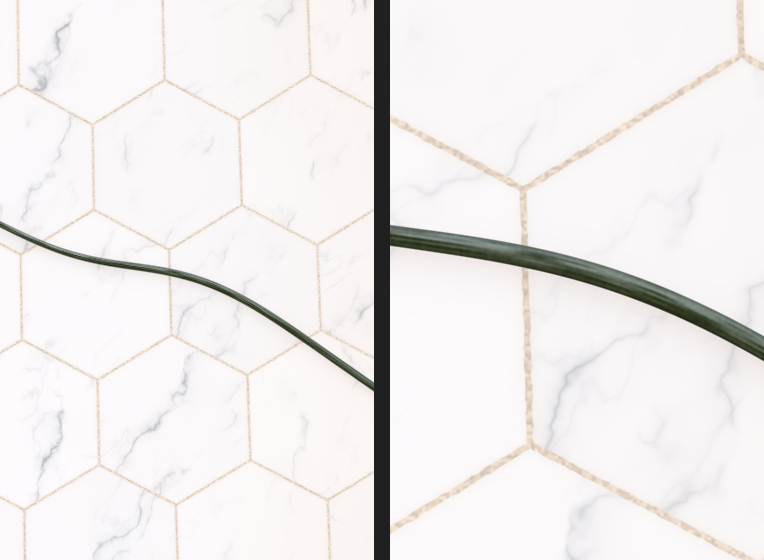
Left: the whole. Right: its middle third, enlarged.
A Shadertoy shader for this texture:

```glsl
// Pale marble hexagon tiles with sandy grout, crossed by one thin green stem.
// A slightly tilted, keystoned hex grid gives each tile an id that seeds its veins;
// the stem is a sum of sines shaded across its width. Unit: canvas width.
#define TILE_PITCH 0.398
#define GRID_ORIGIN vec2(0.654, 0.722)
#define GRID_TILT 0.033
#define GRID_SQUASH 0.99
#define KEYSTONE 0.034
#define GROUT_HALF 0.0075
#define VEIN_STRENGTH 0.30
#define STEM_HALF 0.0092
#define MARBLE vec3(0.988, 0.980, 0.986)
#define WARM_LIGHT vec3(0.975, 0.945, 0.925)
#define GROUT vec3(0.89, 0.825, 0.755)
#define VEIN vec3(0.58, 0.59, 0.62)

const float PI = 3.14159265;

float hash(vec2 p) {
    return fract(sin(dot(p, vec2(127.1, 311.7))) * 43758.5453);
}

float noise(vec2 p) {
    vec2 i = floor(p), f = fract(p);
    f = f * f * (3.0 - 2.0 * f);
    return mix(mix(hash(i), hash(i + vec2(1, 0)), f.x),
               mix(hash(i + vec2(0, 1)), hash(i + vec2(1, 1)), f.x), f.y);
}

float fbm(vec2 p) {
    float sum = 0.0, amp = 0.5;
    for (int i = 0; i < 5; i++) {
        sum += amp * noise(p);
        p = mat2(1.6, 1.2, -1.2, 1.6) * p + 7.3;
        amp *= 0.5;
    }
    return sum;
}

mat2 rotate(float a) {
    return mat2(cos(a), sin(a), -sin(a), cos(a));
}

// Local position in xy, integer-like tile id in zw
vec4 hexCell(vec2 q) {
    vec2 r = vec2(1.0, sqrt(3.0));
    vec2 a = mod(q + 0.5 * r, r) - 0.5 * r;
    vec2 b = mod(q, r) - 0.5 * r;
    vec2 g = dot(a, a) < dot(b, b) ? a : b;
    return vec4(g, floor((q - g) / (0.5 * r) + 0.5));
}

// Broken diagonal streaks plus a web of hairlines, different on every tile
float marbleVeins(vec2 g, vec2 id) {
    float seed = hash(id + 3.7);
    vec2 shift = 40.0 * vec2(seed, hash(id + 9.1));
    vec2 u = rotate(-mix(0.6, 1.5, hash(id + 5.3))) * g;
    float warp = fbm(u * 3.5 + shift) - 0.48;
    float patches = smoothstep(0.42, 0.72, fbm(u * vec2(4.0, 7.0) + shift.yx));
    float veins = 0.0;
    for (int i = 0; i < 2; i++) {
        float k = float(i);
        float offset = 0.5 * (hash(id + k * 4.1 + 1.3) - 0.5);
        float d = abs(u.y - offset + 0.45 * warp);
        float streak = exp(-d * 95.0) + 0.3 * exp(-d * 20.0);
        veins += streak * patches * (1.0 - 0.4 * k);
    }
    float web = abs(fbm(u * vec2(2.5, 5.0) + shift + 17.0) - 0.48);
    veins += 0.25 * exp(-web * 60.0) * patches;
    return veins * mix(0.5, 2.2, seed * seed);
}

// Height of the stem in x, its slope in y
vec2 stemCurve(float x) {
    vec3 k = PI * vec3(1, 2, 3);
    vec3 amp = vec3(0.0666, -0.0254, -0.0115);
    return vec2(0.898 - 0.4355 * x + dot(amp, sin(k * x)),
                -0.4355 + dot(amp * k, cos(k * x)));
}

void mainImage(out vec4 fragColor, in vec2 fragCoord) {
    vec2 p = fragCoord / iResolution.x;
    float px = 1.0 / iResolution.x;

    // Hex grid
    vec2 q = p - GRID_ORIGIN;
    q.x /= 1.0 - KEYSTONE * q.y;
    q.y /= GRID_SQUASH;
    q = rotate(-GRID_TILT) * q / TILE_PITCH;
    vec4 cell = hexCell(q);
    vec2 g = abs(cell.xy);
    float edge = 0.5 - max(g.x, dot(g, vec2(0.5, 0.8660254)));

    // Marble face, warming toward the right side
    float warmth = smoothstep(0.45, 1.1, p.x + 0.25 * abs(p.y - 0.75) - 0.1);
    vec3 color = mix(MARBLE, WARM_LIGHT, 0.6 * warmth + 0.25 * (fbm(p * 3.0) - 0.4));
    color += 0.012 * (hash(cell.zw) - 0.5);
    float veins = marbleVeins(cell.xy, cell.zw);
    color = mix(color, VEIN, clamp(VEIN_STRENGTH * veins, 0.0, 0.6));

    // Grout with ragged, grainy sand and a soft tile rim
    float grain = noise(p * 330.0);
    float ragged = GROUT_HALF + 0.004 * (noise(p * 170.0) - 0.5);
    float aa = px / TILE_PITCH;
    color = mix(color, GROUT, 0.16 * exp(-max(edge - ragged, 0.0) * 90.0));
    float grout = 1.0 - smoothstep(ragged - aa, ragged + aa, edge);
    vec3 sand = GROUT * (0.89 + 0.2 * grain) + 0.04 * fbm(p * 9.0);
    color = mix(color, sand, 0.92 * grout);

    // Stem: faint shadow, pale upper side, dark olive underside, long streaks
    vec2 curve = stemCurve(p.x);
    float across = (p.y - curve.x) / sqrt(1.0 + curve.y * curve.y);
    float halfWidth = STEM_HALF * mix(0.82, 1.05, smoothstep(0.0, 0.5, p.x));
    color *= 1.0 - vec3(0.05, 0.07, 0.08) * exp(-abs(across + 0.012) * 65.0);
    float t = across / halfWidth;
    float streaks = noise(vec2(p.x * 28.0, t * 4.0)) - 0.5;
    float light = smoothstep(-0.5, 0.75, t + 0.7 * streaks);
    vec3 paleSide = mix(vec3(0.57, 0.61, 0.62), vec3(0.39, 0.44, 0.38), p.x);
    vec3 stem = mix(vec3(0.20, 0.23, 0.14), paleSide, light);
    stem += 0.10 * streaks + 0.05 * (grain - 0.5);
    stem *= 1.0 - 0.25 * smoothstep(0.6, 1.0, abs(t));
    color = mix(color, stem, 1.0 - smoothstep(-px, px, abs(across) - halfWidth));

    fragColor = vec4(clamp(color, 0.0, 1.0), 1.0);
}
```
